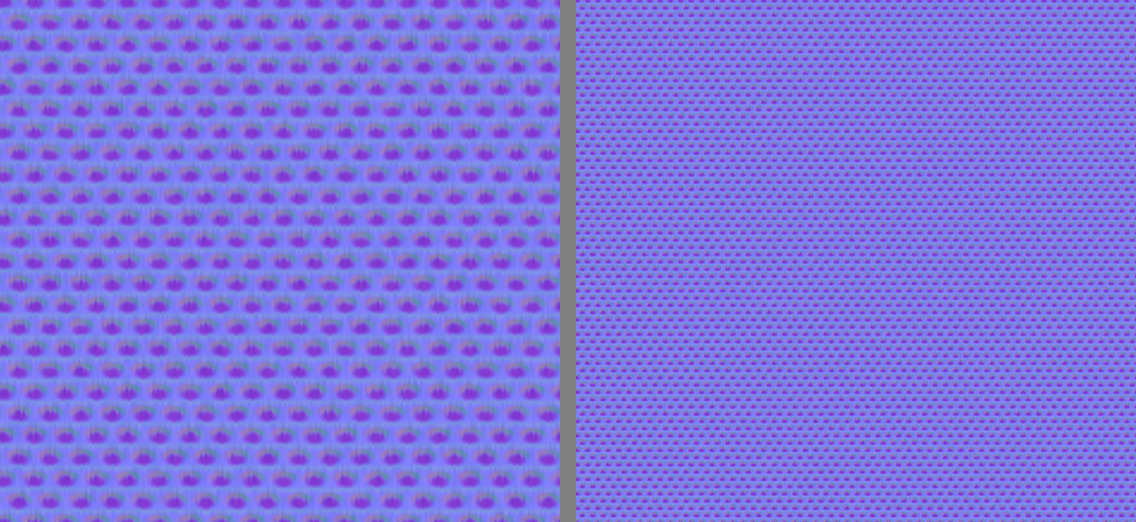
Left: one tile. Right: repeated 3 by 3.
Give the GLSL for this texture map, as a Shadertoy shader.

```glsl
// Tiling normal-map style sheet of staggered oval dimples with fine vertical streaks
#define COLS 18.0
#define ROWS 24.0
#define ROW_PITCH 0.70              // row spacing in column widths
#define DIMPLE_RADII vec2(0.375, 0.275)
#define GRID_SHIFT vec2(0.11, 0.04)
#define STREAK_CELLS vec2(234.0, 48.0)
#define STREAK_WARP 0.075
#define FLAT_COLOR vec3(0.50, 0.487, 0.985)
#define HALO_COLOR vec3(0.485, 0.565, 0.90)
#define CORE_COLOR vec3(0.505, 0.225, 0.825)
#define RIM_LEFT vec3(0.59, 0.47, 0.70)
#define RIM_RIGHT vec3(0.37, 0.56, 0.66)

float hash(vec2 p) {
    vec3 q = fract(p.xyx * vec3(0.1031, 0.1030, 0.0973));
    q += dot(q, q.yzx + 33.33);
    return fract((q.x + q.y) * q.z);
}

// Value noise that wraps after the given whole number of cells
float wrapNoise(vec2 uv, vec2 cells) {
    vec2 p = uv * cells, i = floor(p), f = fract(p);
    f = f * f * (3.0 - 2.0 * f);
    vec2 a = mod(i, cells), b = mod(i + 1.0, cells);
    return mix(mix(hash(a), hash(vec2(b.x, a.y)), f.x),
               mix(hash(vec2(a.x, b.y)), hash(b), f.x), f.y);
}

float bell(float x) { return exp(-x * x); }

void mainImage(out vec4 fragColor, in vec2 fragCoord) {
    vec2 uv = fragCoord / iResolution.xy;
    float streak = wrapNoise(uv, STREAK_CELLS) - 0.5;

    vec2 grid = uv * vec2(COLS, ROWS) + vec2(-GRID_SHIFT.x, GRID_SHIFT.y);
    float nearestRow = floor(grid.y + 0.5);
    float halo = 0.0, core = 0.0, rim = 0.0, tilt = 0.0;

    // Gather overlapping soft masks from the neighbouring dimples
    for (int j = -1; j <= 1; j++) {
        float row = nearestRow + float(j);
        float stagger = 0.5 * mod(row, 2.0);
        float nearestCol = floor(grid.x - stagger + 0.5);
        for (int i = -1; i <= 1; i++) {
            float col = nearestCol + float(i);
            float seed = hash(mod(vec2(col, row), vec2(COLS, ROWS)) + 7.0) - 0.5;
            vec2 p = grid - vec2(col + stagger, row);
            p.y = p.y * ROW_PITCH + STREAK_WARP * streak;
            vec2 q = p / DIMPLE_RADII;
            float r = length(q);

            // Domed core: flatter below than above
            vec2 c = q + vec2(0.0, 0.28);
            c.y *= c.y < 0.0 ? 1.3 : 1.0;
            core += 1.0 - smoothstep(0.30, 1.12, length(c));

            // Thick arch over the top, thinning down both flanks
            float arch = bell((length(q + vec2(0.0, 0.12)) - 0.86) / 0.34);
            rim += arch * smoothstep(-0.45, 0.55, q.y) * (1.0 + 0.12 * seed);
            tilt += bell((r - 0.85) / 0.32) * (q.x + 0.15 * seed);

            // Pale bands above and below
            halo += bell(q.x / 0.95) * (bell((q.y + 1.12) / 0.32) + 0.6 * bell((q.y - 1.32) / 0.28));
        }
    }

    // Layer the slope colours from the flat sheet inward
    vec3 color = mix(FLAT_COLOR, HALO_COLOR, clamp(halo, 0.0, 1.0));
    color = mix(color, CORE_COLOR, clamp(core, 0.0, 1.0));
    vec3 rimColor = mix(RIM_LEFT, RIM_RIGHT, smoothstep(-0.75, 0.95, tilt));
    color = mix(color, rimColor, clamp(rim * 0.92, 0.0, 1.0));

    // Sideways tilt and brushed wear
    color.r -= 0.04 * tilt;
    color += streak * vec3(0.06, 0.045, 0.02);
    fragColor = vec4(clamp(color, 0.0, 1.0), 1.0);
}
```
